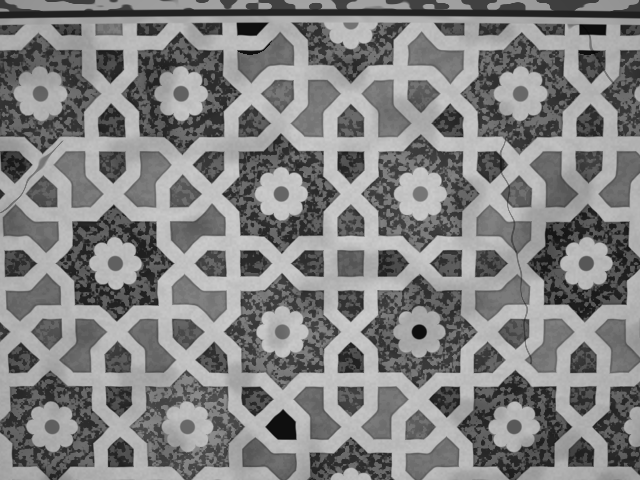
This pattern is drawn by a WebGL 1 fragment shader. Its source:

```glsl
precision highp float;

uniform vec2 u_resolution;

const float ROOT2 = 1.41421;
const float PITCH = 2.0 + 2.0 * ROOT2;   // lone star to cluster centre
const float NARROW = ROOT2 - 1.0;
const float UNIT = 0.1016;               // half side of a star's square
const float STRAP_HALF = 0.146;
const vec2 PIVOT = vec2(0.731, 0.451);   // centre of the middle cluster
const vec2 CLUSTER_STAR = vec2(2.0 + ROOT2, ROOT2);

float hash(vec2 p) {
  return fract(sin(dot(p, vec2(127.1, 311.7))) * 43758.5);
}

float noise(vec2 p) {
  vec2 i = floor(p), f = fract(p);
  f = f * f * (3.0 - 2.0 * f);
  return mix(mix(hash(i), hash(i + vec2(1.0, 0.0)), f.x),
             mix(hash(i + vec2(0.0, 1.0)), hash(i + 1.0), f.x), f.y);
}

float segment(vec2 p, vec2 a, vec2 b) {
  vec2 ab = b - a;
  return length(p - a - ab * clamp(dot(p - a, ab) / dot(ab, ab), 0.0, 1.0));
}

float octagram(vec2 p) {
  p = abs(p);
  return min(max(p.x, p.y), (p.x + p.y) / ROOT2) - 1.0;
}

float flower(vec2 p) {
  float sector = radians(45.0);
  float angle = mod(atan(p.y, p.x) + 0.5 * sector, sector) - 0.5 * sector;
  vec2 q = length(p) * vec2(cos(angle), sin(angle));
  return min(length(q - vec2(0.375, 0.0)) - 0.165, length(p) - 0.38);
}

// Distance to strap centre lines inside the folded triangle
float strapLines(vec2 p) {
  float d = min(abs(octagram(p)), abs(octagram(p - CLUSTER_STAR)));
  vec2 bend = vec2(2.0 * ROOT2 - 1.0, NARROW);
  vec2 shoulder = vec2(3.0 - ROOT2, 1.0);
  vec2 tip = vec2(2.0, ROOT2);
  d = min(d, segment(p, vec2(ROOT2, 0.0), bend));
  d = min(d, segment(p, bend, vec2(1.0 + ROOT2, NARROW)));
  d = min(d, segment(p, vec2(1.0 + ROOT2, 0.0), vec2(1.0 + ROOT2, NARROW)));
  d = min(d, segment(p, vec2(PITCH - NARROW, 0.0), vec2(PITCH - NARROW, NARROW)));
  d = min(d, segment(p, vec2(1.0), shoulder));
  d = min(d, segment(p, shoulder, tip));
  return min(d, segment(p, tip, vec2(1.0 + 0.5 * ROOT2)));
}

// Piece under a folded point: centre, tone, grain strength
vec4 pieceAt(vec2 p) {
  if (octagram(p) < 0.0) return vec4(0.0, 0.0, 0.29, 1.0);
  if (octagram(p - CLUSTER_STAR) < 0.0) return vec4(CLUSTER_STAR, 0.32, 1.0);
  if (p.x > PITCH - NARROW) return vec4(PITCH, 0.0, 0.47, 0.2);
  if (p.x > 3.4) return vec4(4.05, 0.0, 0.27, 0.7);
  if (p.x > 1.0 + ROOT2) return vec4(2.77, 0.0, 0.27, 0.7);
  if (p.y < min(p.x - ROOT2, NARROW)) return vec4(2.0, 0.0, 0.31, 0.6);
  if (p.y > max(1.0, p.x - 2.0 + ROOT2)) {
    return p.x + p.y < 2.0 + ROOT2 ? vec4(1.45, 1.45, 0.38, 0.35)
                                   : vec4(2.1, 2.1, 0.27, 0.7);
  }
  return vec4(1.75, 0.7, 0.47, 0.12);
}

float spot(vec2 p, vec2 centre, float radius) {
  return step(length(p - centre), radius);
}

float crack(vec2 p, vec2 a, vec2 b) {
  vec2 wobble = vec2(noise(p * 28.0), noise(p * 28.0 + 40.0)) - 0.5;
  return 1.0 - smoothstep(0.0008, 0.003, segment(p + 0.03 * wobble, a, b));
}

void main() {
  vec2 uv = gl_FragCoord.xy / u_resolution.y;
  float pixel = 1.0 / u_resolution.y;
  float aa = pixel / UNIT;

  // Slight perspective, then fold into one mirror triangle
  vec2 pos = (uv - PIVOT) / (1.0 + 0.055 * (uv.y - PIVOT.y)) / UNIT;
  vec2 q = pos - vec2(PITCH, 0.0);
  vec2 cell = floor(vec2(q.x + q.y, q.x - q.y) / (2.0 * PITCH) + 0.5);
  vec2 centre = PITCH * vec2(cell.x + cell.y, cell.x - cell.y);
  vec2 local = q - centre;
  vec2 folded = abs(local);
  bool swapped = folded.y > folded.x;
  if (swapped) folded = folded.yx;

  // Stone inlays, each with its own shade
  vec4 piece = pieceAt(folded);
  vec2 home = (swapped ? piece.yx : piece.xy) * sign(local) + centre;
  float shade = hash(floor(home * 4.0 + 0.5)) - 0.5;
  float speckle = noise(pos * 13.0) * 0.65 + noise(pos * 27.0) * 0.35;
  float grain = smoothstep(0.38, 0.62, speckle) - 0.5;
  float marble = noise(pos * vec2(3.0, 5.0) + 3.0 * noise(pos * 2.0)) - 0.5;
  float tone = piece.z + 0.09 * shade + 0.25 * piece.w * grain + 0.05 * marble;
  float isStar = step(0.9, piece.w);
  tone += 0.09 * isStar * spot(uv, vec2(0.39, 0.111), 0.145);
  float gap = spot(uv, vec2(0.587, 0.111), 0.05)
            + spot(uv, vec2(0.521, 0.936), 0.05) + spot(uv, vec2(1.224, 0.936), 0.05);
  tone = mix(tone, 0.06, min(gap, 1.0) * (1.0 - isStar));

  // Flowers with round hearts
  float marbleWhite = 0.76 + 0.04 * marble + 0.04 * (noise(pos * 22.0) - 0.5);
  vec2 starPos = folded - piece.xy;
  float heart = mix(0.41 + 0.1 * shade, 0.07, spot(uv, vec2(0.875, 0.307), 0.04));
  float bloom = mix(marbleWhite, heart, 1.0 - smoothstep(-aa, aa, length(starPos) - 0.155));
  tone = mix(tone, bloom, isStar * (1.0 - smoothstep(-aa, aa, flower(starPos))));

  // Pale straps with a dark joint
  float edge = strapLines(folded) - STRAP_HALF + 0.025 * (noise(pos * 5.0) - 0.5);
  tone *= 1.0 - 0.22 * (1.0 - smoothstep(0.0, 0.06, edge));
  tone = mix(tone, marbleWhite, 1.0 - smoothstep(-aa, aa, edge));

  // Cracks and stains
  float cracks = crack(uv, vec2(1.05, 0.71), vec2(1.1, 0.25))
               + crack(uv, vec2(1.19, 0.96), vec2(1.27, 0.83))
               + crack(uv, vec2(0.01, 0.56), vec2(0.12, 0.7));
  tone *= 1.0 - 0.35 * min(cracks, 1.0);
  tone *= 1.0 - 0.14 * smoothstep(0.6, 0.9, noise(pos * 1.3 + 7.0));

  // Border along the top
  float drop = 1.0 - uv.y - 0.012 * (uv.x - 0.67) * (uv.x - 0.67);
  float ornament = mix(0.27, 0.66, smoothstep(0.4, 0.5, noise(uv * vec2(38.0, 75.0))));
  tone = mix(0.7 + 0.08 * marble, tone, smoothstep(-pixel, pixel, drop - 0.047));
  tone = mix(0.14, tone, smoothstep(-pixel, pixel, drop - 0.033));
  tone = mix(ornament, tone, smoothstep(-pixel, pixel, drop - 0.019));

  // Softer light toward the sides
  vec2 away = uv - vec2(0.68, 0.52);
  tone *= 1.02 - 0.24 * dot(away, away);
  gl_FragColor = vec4(vec3(tone), 1.0);
}
```
